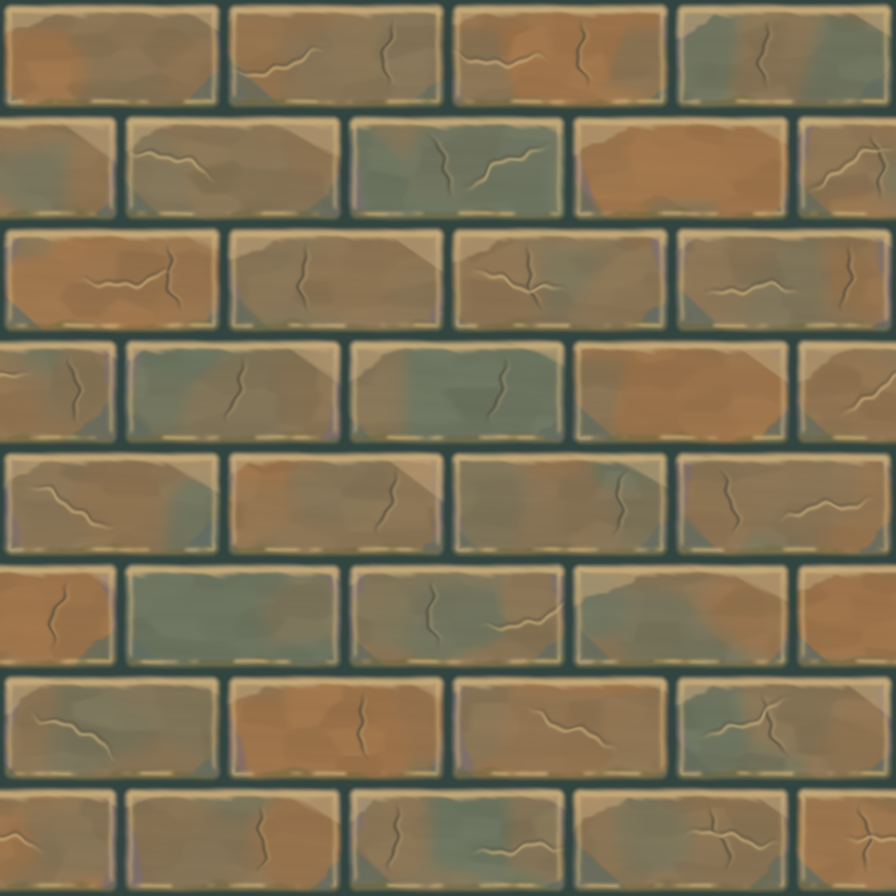
Write a WebGL 2 fragment shader that draws this texture.

```glsl
#version 300 es
precision highp float;
// Painted running-bond stone wall: four bricks across, eight courses down.
// Each brick is a rounded box with cut corners, a pale upper bevel, lit rims,
// cracks and patches of tone, all varied by a hash of its wrapped cell.
uniform vec2 u_resolution;
out vec4 outColor;

const vec2 BRICKS = vec2(4.0, 8.0);
const vec2 HALF_SIZE = vec2(0.972, 0.468);   // brick half extents, in course heights
const float COURSE_SHIFT = 0.54;

const vec3 JOINT = vec3(0.20, 0.27, 0.25);
const vec3 MOSS = vec3(0.42, 0.45, 0.37);
const vec3 OCHRE = vec3(0.53, 0.45, 0.33);
const vec3 RUST = vec3(0.61, 0.45, 0.29);
const vec3 SAND = vec3(0.72, 0.62, 0.46);
const vec3 SLATE = vec3(0.37, 0.42, 0.40);
const vec3 OLIVE = vec3(0.43, 0.41, 0.25);
const vec3 MAUVE = vec3(0.47, 0.42, 0.46);
const vec3 GOLD = vec3(0.79, 0.68, 0.47);
const vec3 CREVICE = vec3(0.32, 0.30, 0.24);

vec2 hash2(vec2 p) {
  vec2 k = vec2(dot(p, vec2(127.1, 311.7)), dot(p, vec2(269.5, 183.3)));
  return fract(sin(k) * 43758.55);
}

float ripple(float x, float phase) {
  return 0.55 * sin(x * 5.0 + phase) + 0.3 * sin(x * 11.0 - phase * 2.0)
       + 0.15 * sin(x * 23.0 + phase * 3.0);
}

float bell(float x, float width) {
  return exp(-x * x / (width * width));
}

float roundedBox(vec2 p, vec2 size, float radius) {
  vec2 q = abs(p) - size + radius;
  return length(max(q, 0.0)) + min(max(q.x, q.y), 0.0) - radius;
}

// Cellular noise whose cell values blend near the borders, like brush patches.
float softCells(vec2 p, vec2 seed, float hardness) {
  vec2 cell = floor(p);
  vec2 total = vec2(0.0);
  for (int y = -1; y <= 1; y++) {
    for (int x = -1; x <= 1; x++) {
      vec2 c = cell + vec2(x, y);
      vec2 r = hash2(c + seed * 7.3);
      vec2 d = c + 0.15 + 0.7 * r - p;
      float w = exp(-hardness * dot(d, d));
      total += vec2(hash2(c + seed * 3.1 + 19.0).x, 1.0) * w;
    }
  }
  return total.x / max(total.y, 1e-6);
}

// x: dark groove, y: lit lip beside it, both tapering along a bent line.
vec2 crack(vec2 p, vec2 centre, float angle, float reach, float phase) {
  vec2 dir = vec2(cos(angle), sin(angle));
  vec2 q = p - centre;
  float along = dot(q, dir);
  float across = dot(q, vec2(-dir.y, dir.x)) - 0.07 * ripple(along * 1.5, phase);
  float taper = smoothstep(reach, reach * 0.4, abs(along));
  return taper * vec2(bell(across, 0.018), bell(across + 0.032, 0.019));
}

// Broad tone: moss through ochre to rust, drifting across the brick.
vec3 stoneTone(vec2 p, vec2 id) {
  float warmth = 0.6 * hash2(id + 4.7).x + 0.5 * softCells(p * 1.3 + 0.5, id, 9.0);
  vec3 tone = mix(MOSS, OCHRE, smoothstep(0.2, 0.55, warmth));
  tone = mix(tone, RUST, smoothstep(0.55, 0.9, warmth));
  float strokes = softCells(p * vec2(2.5, 4.0), id + 11.0, 14.0) - 0.5;
  return tone * (1.0 + 0.09 * strokes + 0.012 * ripple(p.y * 4.0 + p.x * 0.3, id.x));
}

// Cut corners and edge strips: pale above, cool below, mauve at the sides.
vec3 addBevels(vec3 color, vec2 p, vec2 id, float phase) {
  float wobble = ripple(p.x * 1.6 + p.y * 2.0, phase);
  for (int i = 0; i < 4; i++) {
    vec2 side = vec2(i % 2 == 0 ? -1.0 : 1.0, i < 2 ? -1.0 : 1.0);
    vec2 r = hash2(id * 5.0 + side * 2.3 + 31.0);
    vec2 fromCorner = HALF_SIZE - p * side;
    float strip = fromCorner.x + 0.25 * fromCorner.y - 0.22 * r.x + 0.03 * wobble;
    color = mix(color, MAUVE, 0.6 * step(0.4, r.x) * smoothstep(0.035, -0.035, strip));
    vec2 normal = normalize(vec2(i < 2 ? 0.8 : 0.35 + 0.35 * r.x, 0.85));
    float cut = dot(fromCorner, normal) - 0.08 - 0.27 * r.y + 0.03 * wobble;
    vec3 tint = i < 2 ? mix(SLATE, OLIVE, 0.4 * r.x) : mix(SAND, color, 0.15);
    color = mix(color, tint, 0.75 * smoothstep(0.025, -0.025, cut));
  }
  float top = HALF_SIZE.y - p.y - 0.09 - 0.035 * wobble;
  float bottom = HALF_SIZE.y + p.y - 0.07 - 0.05 * ripple(p.x, phase + 2.0);
  color = mix(color, SAND, 0.8 * smoothstep(0.03, -0.04, top));
  return mix(color, OLIVE, 0.55 * smoothstep(0.03, -0.03, bottom));
}

// One dark steep crack and one lit shallow crack, each on some bricks only.
vec3 addCracks(vec3 color, vec2 p, vec2 id, float phase) {
  vec2 a = hash2(id + 53.0);
  vec2 b = hash2(id + 71.0);
  vec2 place = (vec2(a.x, b.x) - 0.5) * 1.3;
  vec2 steep = crack(p, vec2(place.x, 0.02), 1.3 + 0.6 * a.y, 0.34, phase);
  vec2 flatter = crack(p, vec2(place.y, 0.3 * a.y - 0.2), b.y - 0.5, 0.48, phase + 3.0);
  steep *= step(0.25, b.y);
  flatter *= step(0.45, a.y);
  color = mix(color, CREVICE, 0.6 * max(steep.x, 0.6 * flatter.x));
  return mix(color, GOLD, max(0.2 * steep.y, 0.6 * flatter.y));
}

void main() {
  vec2 grid = gl_FragCoord.xy / u_resolution * BRICKS;
  float course = floor(grid.y);
  grid.x -= COURSE_SHIFT * (1.0 - mod(course, 2.0));
  vec2 id = vec2(mod(floor(grid.x), BRICKS.x), course);
  vec2 p = (fract(grid) - 0.5) * vec2(2.0, 1.0);
  float phase = 6.283 * hash2(id + 2.0).x;

  vec3 color = addBevels(stoneTone(p, id), p, id, phase);
  color = addCracks(color, p, id, phase);

  // Lit rims, broken along the lower edge
  float edge = roundedBox(p, HALF_SIZE, 0.08) + 0.006 * ripple(p.x + p.y * 2.0, phase);
  float broken = smoothstep(-0.3, 0.5, ripple(p.x * 1.4, phase + 1.0));
  float lit = mix(0.45, 0.75, smoothstep(0.2, 0.42, p.y));
  lit = mix(lit, 0.65 * broken, smoothstep(-0.32, -0.4, p.y));
  color = mix(color, GOLD, lit * bell(edge + 0.062, 0.024));

  // Soft outline into the joint
  float blur = max(0.035, BRICKS.y / u_resolution.y);
  color = mix(JOINT, color, smoothstep(blur * 0.5, -blur * 1.3, edge));
  outColor = vec4(color, 1.0);
}
```
